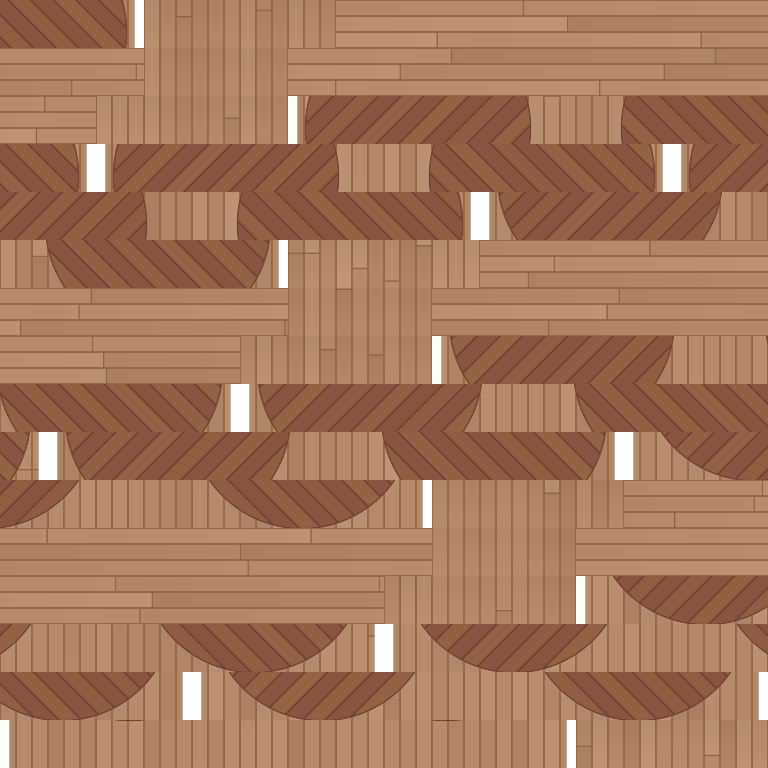
This pattern is drawn by a WebGL 2 fragment shader. Its source:

```glsl
#version 300 es
precision highp float;

uniform vec2 u_resolution;
out vec4 outColor;

const float ROWS = 16.0;
const float PLANK = 1.0 / 3.0;      // board width in row heights
const float REPEAT = 12.0;          // distance between white gaps
const float DISC_OFFSET = 2.708;    // gap centre to disc centre
const float DISC_RADIUS = 2.36;
const float GAP_HALF = 0.195;

const vec3 PALE_WOOD = vec3(0.745, 0.58, 0.457);
const vec3 TAN_WOOD = vec3(0.665, 0.492, 0.368);
const vec3 SEAM = vec3(0.58, 0.40, 0.26);
const vec3 RED_WOOD = vec3(0.545, 0.33, 0.25);
const vec3 BROWN_WOOD = vec3(0.58, 0.39, 0.26);
const vec3 DARK_SEAM = vec3(0.46, 0.27, 0.20);

float hash(vec2 p) {
    vec3 q = fract(vec3(p.xyx) * 0.1031);
    q += dot(q, q.yzx + 33.33);
    return fract((q.x + q.y) * q.z);
}

// Coverage of a band around distance zero
float band(float dist, float halfWidth, float px) {
    return 1.0 - smoothstep(halfWidth - 0.5 * px, halfWidth + 0.5 * px, abs(dist));
}

// Distance to the nearest edge of a unit cell
float cellEdge(float t) {
    return 0.5 - abs(fract(t) - 0.5);
}

// Pale boards running along q.x, stacked along q.y
vec3 paleBoards(vec2 q, float boardLength, float seed, float px) {
    float lane = floor(q.y / PLANK);
    float along = q.x / boardLength + hash(vec2(lane, seed));
    float tone = hash(vec2(lane + 7.0 * seed, floor(along) + 41.0));
    tone = clamp(0.12 + 0.75 * tone + 0.3 * (fract(along) - 0.4), 0.0, 1.0);
    float sideSeam = band(cellEdge(q.y / PLANK) * PLANK, 0.017, px);
    float endSeam = band(cellEdge(along) * boardLength, 0.015, px);
    return mix(mix(TAN_WOOD, PALE_WOOD, tone), SEAM, max(sideSeam, endSeam));
}

// Dark boards stacked along one diagonal coordinate
vec3 darkBoards(float across, float seed, float px) {
    float lane = floor(across / PLANK);
    float tint = mod(lane, 2.0) * mix(0.4, 1.0, hash(vec2(lane, seed)));
    float seam = band(cellEdge(across / PLANK) * PLANK, 0.022, px);
    return mix(mix(RED_WOOD, BROWN_WOOD, tint), DARK_SEAM, seam);
}

// Upright boards with mirrored disc slices and white gaps
vec3 discRow(vec2 p, float gapX, float level, float px) {
    float row = floor(p.y);
    float y = fract(p.y);
    float offset = mod(p.x - gapX + 0.5 * REPEAT, REPEAT) - 0.5 * REPEAT;
    float side = abs(offset);
    vec3 color = paleBoards(vec2(y + 20.0, p.x), 40.0, row + 3.0, px);

    vec2 fromCentre = vec2(side - DISC_OFFSET, y + level - 0.667);
    float disc = length(fromCentre) - DISC_RADIUS;
    vec3 dark = darkBoards((side + y) * 0.7071, row + sign(offset), px);
    dark = mix(dark, DARK_SEAM, band(disc, 0.03, px));
    color = mix(color, dark, 1.0 - smoothstep(-0.5 * px, 0.5 * px, disc));
    return mix(color, vec3(1.0), band(offset, GAP_HALF, px));
}

void main() {
    vec2 p = gl_FragCoord.xy / u_resolution * ROWS;
    p.y = ROWS - p.y;
    float px = ROWS / u_resolution.y;

    // Five row kinds repeat, each group stepping to the right
    float row = floor(p.y);
    float group = floor(row / 5.0);
    float kind = row - 5.0 * group;
    float start = 3.0 + 3.0 * group;
    float left = kind == 2.0 ? start - 1.0 : start;
    float right = kind == 0.0 ? start + 4.0 : start + 3.0;
    bool hasDiscs = kind > 2.5 || (kind == 0.0 && p.x < left)
        || (kind == 2.0 && p.x > right);

    vec3 color;
    if (hasDiscs) {
        float gapX = kind == 0.0 ? start : kind == 2.0 ? right
            : kind == 3.0 ? start - 1.0 : start + 7.0;
        float level = group + (kind == 4.0 ? step(gapX, p.x) : 0.0);
        color = discRow(p, gapX, level, px);
    } else if (p.x > left && p.x < right) {
        color = paleBoards(p.yx, 7.0, group + 30.0, px);
        color *= 1.0 + 0.04 * (fract(p.y) - 0.5);
    } else {
        color = paleBoards(p, 5.5, group + 60.0, px);
    }
    outColor = vec4(color, 1.0);
}
```
